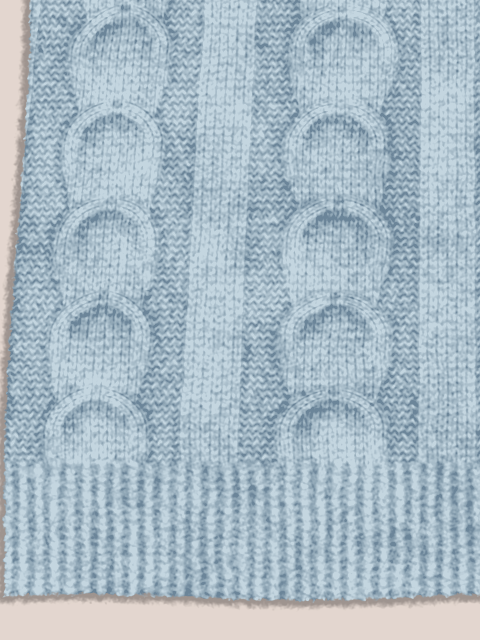
A Shadertoy shader for this texture:

```glsl
const float TAU = 6.2831853;
const vec3 DEEP = vec3(0.42, 0.52, 0.60);
const vec3 SHADE = vec3(0.56, 0.65, 0.71);
const vec3 WOOL = vec3(0.66, 0.74, 0.79);
const vec3 LIGHT = vec3(0.77, 0.84, 0.88);
const vec3 TABLE = vec3(0.89, 0.84, 0.81);
const vec3 TABLE_SHADOW = vec3(0.62, 0.58, 0.56);

float hash(vec2 p) {
    vec3 q = fract(p.xyx * vec3(0.1031, 0.1030, 0.0973));
    q += dot(q, q.yzx + 33.33);
    return fract((q.x + q.y) * q.z);
}

float noise(vec2 p) {
    vec2 i = floor(p), f = fract(p);
    f = f * f * (3.0 - 2.0 * f);
    return mix(mix(hash(i), hash(i + vec2(1, 0)), f.x),
               mix(hash(i + vec2(0, 1)), hash(i + vec2(1, 1)), f.x), f.y);
}

// Short hairs lying in several directions, centred on zero
float mohair(vec2 p) {
    float sum = 0.0;
    for (int i = 0; i < 4; i++) {
        float a = float(i) * 0.8 + 0.3;
        vec2 d = vec2(cos(a), sin(a));
        sum += noise(vec2(dot(p, d) * 95.0, dot(p, vec2(-d.y, d.x)) * 320.0) + float(i) * 37.0) - 0.5;
    }
    return sum * 0.5;
}

// V-shaped stitches in upright wales
float knit(vec2 p, vec2 size) {
    float f = fract(p.x / size.x) - 0.5;
    float leg = 0.5 - 0.5 * cos(2.0 * TAU * f);
    float strand = 0.5 + 0.5 * cos(TAU * (p.y / size.y - 0.9 * abs(f)));
    return 0.43 + 0.12 * leg + 0.22 * strand - 0.18 * smoothstep(0.28, 0.5, abs(f));
}

// Rows of interlocking reverse-stitch bumps
float purl(vec2 p, vec2 size) {
    float row = p.y / size.y + 0.2 * sin(TAU * p.x / size.x);
    float stagger = 0.5 * mod(floor(row), 2.0);
    float ridge = 0.5 - 0.5 * cos(TAU * row);
    float bump = 0.5 + 0.5 * cos(TAU * (p.x / size.x + stagger));
    return 0.22 + 0.28 * ridge + 0.2 * ridge * bump + 0.05 * bump;
}

// Radius within one slightly pointed horseshoe; drop is 0 at its peak
float archRadius(float x, float drop, float halfWidth) {
    float taper = 1.0 - 0.25 * smoothstep(0.6, 1.2, drop);
    vec2 q = vec2(abs(x) / (halfWidth * taper), max(0.47 - drop, 0.0) / 0.47);
    q = pow(q + 1e-4, vec2(1.8));
    return pow(q.x + q.y, 1.0 / 1.8);
}

// Tone of one horseshoe: two ropes parting from the peak over a hollow
float horseshoe(vec2 p, float x, float drop, float r, float halfWidth) {
    float side = abs(x) / halfWidth;
    float turn = atan(x / halfWidth, max(0.47 - drop, 0.0) / 0.47 + 0.02);
    float along = abs(turn) * 0.075 + max(drop - 0.47, 0.0) * 0.15;
    float ropeTone = knit(vec2(r * halfWidth, -along), vec2(0.0135, 0.0125)) + 0.05;
    ropeTone -= 0.2 * smoothstep(0.84, 1.0, r) * smoothstep(0.1, 0.5, side);
    float core = knit(vec2(x + 0.006, p.y), vec2(0.0135, 0.0125)) + 0.04;
    // Crescent of shade tucked under the ropes, deeper on one side
    float hollow = smoothstep(0.74, 0.6, r) * smoothstep(0.1, 0.62, r);
    core -= (0.4 - 2.0 * x) * hollow * smoothstep(0.75, 0.25, drop);
    core += 0.08 * smoothstep(0.5, 0.0, side) * smoothstep(0.4, 0.9, drop);
    float rope = smoothstep(0.6, 0.72, r) * smoothstep(0.95, 0.5, drop);
    rope *= smoothstep(0.04, 0.3, side);
    float eyelet = length(vec2(x / 0.009, (drop - 0.06) / 0.05));
    return mix(core, ropeTone, rope) - 0.28 * smoothstep(1.4, 0.3, eyelet);
}

// Stacked horseshoes, each lower one growing out of the one above
float cable(vec2 p, float x, float ground, float column) {
    float q = (0.398 - p.y) / 0.1495;
    float cell = floor(q), drop = fract(q);
    float width = 0.083 + 0.006 * column + 0.005 * hash(vec2(cell, column + 7.0));
    float lean = (hash(vec2(column, cell + 20.0)) - 0.5) * 0.03;
    float upper = archRadius(x, drop + 1.0, width);
    float lower = archRadius(x + lean * drop * (1.0 - drop), drop, width);
    float tone = ground - 0.17 * smoothstep(1.25, 1.0, min(upper, lower));
    tone = mix(tone, horseshoe(p, x, drop + 1.0, upper, width), smoothstep(1.04, 0.96, upper));
    float side = smoothstep(0.15, 0.6, abs(x) / width);
    tone -= 0.2 * side * smoothstep(1.18, 1.0, lower) * smoothstep(0.5, 0.1, drop);
    return mix(tone, horseshoe(p, x, drop, lower, width), smoothstep(1.06, 0.94, lower));
}

// Narrow raised ribs between deep grooves
float ribbing(vec2 p, float period) {
    float f = fract(p.x / period) - 0.5;
    float ridge = smoothstep(0.42, 0.08, abs(f));
    float strand = cos(TAU * (p.y / 0.0125 - 1.1 * abs(f)));
    return 0.28 + 0.42 * ridge + 0.09 * strand;
}

vec3 woolColor(float t) {
    vec3 c = mix(DEEP, SHADE, smoothstep(0.08, 0.36, t));
    c = mix(c, WOOL, smoothstep(0.32, 0.58, t));
    return mix(c, LIGHT, smoothstep(0.53, 0.86, t));
}

void mainImage(out vec4 fragColor, in vec2 fragCoord) {
    vec2 p = fragCoord / iResolution.y;
    // Cloth coordinates narrowing toward the top
    float rise = max(p.y - 0.349, 0.0) / 0.651;
    vec2 c = vec2(0.703 - (0.703 - p.x) / (1.0 - 0.09 * rise), p.y);
    c += 0.004 * (vec2(noise(p * 22.0), noise(p * 22.0 + 50.0)) - 0.5);

    // Cables alternate with flat knit bands over a purl ground
    float period = 0.372;
    float column = floor((c.x + 0.043) / period);
    float cableX = c.x - 0.147 - column * period;
    float bandX = mod(c.x - 0.141, period) - 0.5 * period;
    float tone = cable(c, cableX, purl(c, vec2(0.0135, 0.0112)), column);
    tone -= 0.12 * smoothstep(0.064, 0.046, abs(bandX));
    float band = knit(vec2(bandX, c.y), vec2(0.0153, 0.0122)) + 0.04 - 0.8 * bandX;
    tone = mix(tone, band, smoothstep(0.049, 0.043, abs(bandX)));
    float ribTop = 0.277 + 0.008 * (noise(vec2(p.x * 40.0, 3.0)) - 0.5);
    tone = mix(ribbing(c, 0.0245), tone, smoothstep(ribTop - 0.009, ribTop + 0.009, p.y));

    // Fuzzy outer edge and soft shadow on the table
    float fuzz = mohair(p);
    float left = p.x - 0.007 - 0.04 * smoothstep(0.25, 1.0, p.y);
    float hem = p.y - 0.067 - 0.005 * sin(p.x * 9.0 + 0.5);
    float inside = min(left, hem) + 0.006 * fuzz + 0.002 * (noise(p * 90.0) - 0.5);
    tone += 0.48 * fuzz + 0.24 * (noise(p * 13.0) - 0.5) + 0.06;
    tone -= 0.16 * smoothstep(0.012, 0.0, inside);
    vec3 table = mix(TABLE, TABLE_SHADOW, smoothstep(-0.016, -0.004, inside));
    fragColor = vec4(mix(table, woolColor(tone), smoothstep(-0.002, 0.002, inside)), 1.0);
}
```
